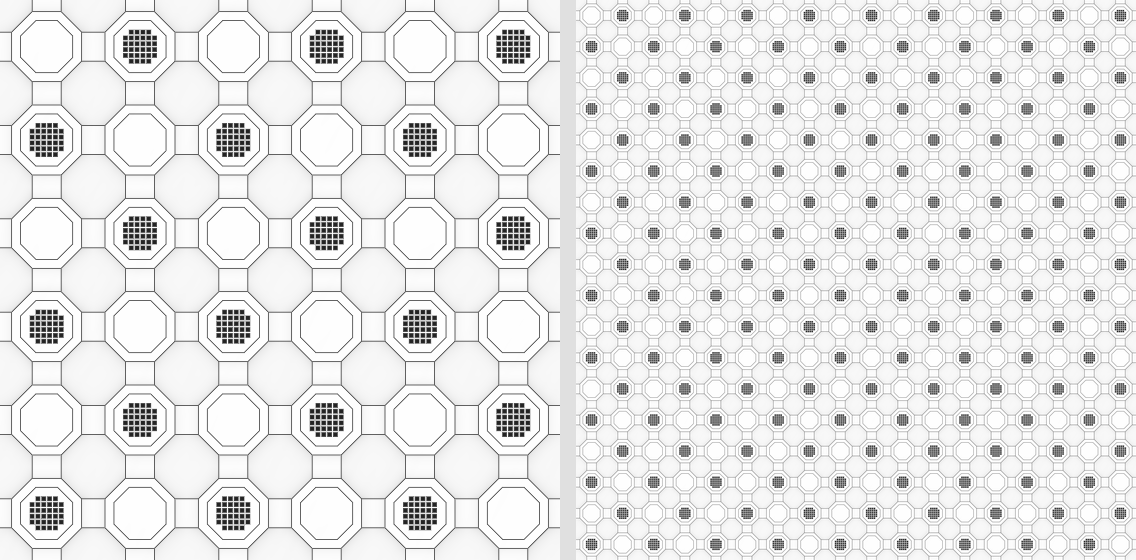
Left, the tile; right, the same tile 3 across and 3 down.
This pattern is drawn by a Shadertoy shader. Its source:

```glsl
// Tiling lattice of raised pale octagons joined by straps, every other one holding a square-hole grille.
#define CELLS 6.0         // repeats per side, even so the alternation wraps
#define OUTER_R 0.375     // octagon apothem, in cells
#define INNER_R 0.279     // inset outline apothem
#define STRAP 0.1553      // strap half width
#define LINE_W 0.0078     // outline width
#define PITCH 0.0625      // grille hole spacing
#define HOLE 0.026        // grille hole half width
#define RIM 0.0055        // grey rim around each hole
#define INK 0.16          // outline tone
#define SHADOW 0.075      // contact shadow depth
#define SHADOW_LEN 0.05   // contact shadow reach
#define WEAR 0.008        // faint surface streaks

// Lattice gradient that wraps after 'period' cells
vec2 gradientAt(vec2 cell, float period) {
    vec2 c = mod(cell, period);
    float h = fract(sin(dot(c, vec2(127.1, 311.7))) * 437.585);
    float angle = 6.28318 * h;
    return vec2(cos(angle), sin(angle));
}

float gradientNoise(vec2 p, float period) {
    vec2 i = floor(p), f = fract(p);
    vec2 u = f * f * f * (f * (f * 6.0 - 15.0) + 10.0);
    vec2 e = vec2(1.0, 0.0);
    float a = dot(gradientAt(i, period), f);
    float b = dot(gradientAt(i + e.xy, period), f - e.xy);
    float c = dot(gradientAt(i + e.yx, period), f - e.yx);
    float d = dot(gradientAt(i + e.xx, period), f - e.xx);
    return mix(mix(a, b, u.x), mix(c, d, u.x), u.y);
}

float octagon(vec2 a, float r) {
    return max(max(a.x, a.y), (a.x + a.y) * 0.70711) - r;
}

// Box-filtered coverage of the region where d < 0
float fill(float d, float px) {
    return clamp(0.5 - d / px, 0.0, 1.0);
}

float outline(float d, float px) {
    return fill(d - 0.5 * LINE_W, px) - fill(d + 0.5 * LINE_W, px);
}

void mainImage(out vec4 fragColor, in vec2 fragCoord) {
    vec2 uv = fragCoord / iResolution.xy;
    float px = CELLS / min(iResolution.x, iResolution.y);
    vec2 cell = floor(uv * CELLS);
    vec2 p = fract(uv * CELLS) - 0.5;
    vec2 a = abs(p);

    float body = octagon(a, OUTER_R);
    float inset = octagon(a, INNER_R);
    float strap = min(a.x, a.y) - STRAP;
    float outside = max(body, 0.0);

    // Recessed ground and straps, darkened where they meet raised parts
    float contact = exp(-outside / SHADOW_LEN);
    float ground = 0.972 - SHADOW * contact
                 - 0.3 * SHADOW * exp(-max(strap, 0.0) / SHADOW_LEN);
    float strapTone = 0.992 - 0.6 * SHADOW * contact;
    float tone = mix(ground, strapTone, fill(strap, px));
    tone = mix(tone, 0.997, fill(body, px));

    // Slanted streaks of wear
    vec2 streak = vec2(uv.x * 48.0 - uv.y * 24.0, uv.y * 12.0);
    tone -= WEAR * max(gradientNoise(streak, 12.0), 0.0);

    // Outlines
    float ink = max(outline(body, px), outline(inset, px));
    ink = max(ink, outline(strap, px) * fill(-body, px));
    tone = mix(tone, INK, ink);

    // Six by six grille without its corner holes, on alternate octagons
    vec2 g = p / PITCH;
    vec2 slot = abs(floor(g) + 0.5);
    vec2 h = abs(fract(g) - 0.5) * PITCH;
    float hole = max(h.x, h.y) - HOLE;
    bool grille = mod(cell.x + cell.y, 2.0) < 0.5;
    bool inGrid = max(slot.x, slot.y) < 3.0 && slot.x + slot.y < 4.5;
    if (grille && inGrid) {
        tone = mix(tone, 0.47, fill(hole, px));
        tone = mix(tone, 0.14, fill(hole + RIM, px));
    }

    fragColor = vec4(vec3(tone), 1.0);
}
```
